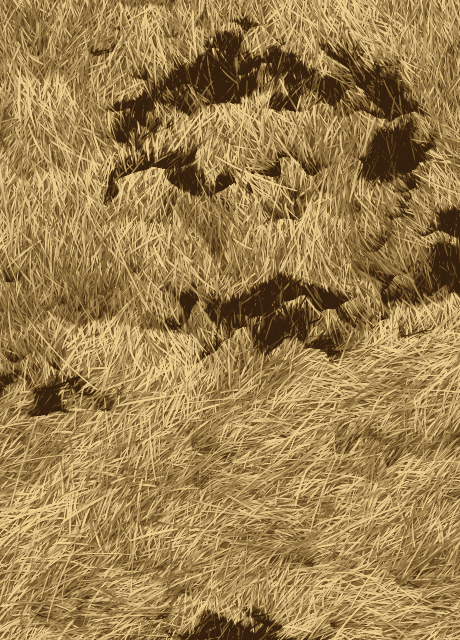
This texture is drawn by a WebGL 1 fragment shader. Its source:

```glsl
precision highp float;
// A sunlit haystack: drooping tufts of straw above a slanted, swept mound.
// Many layers of thin strands are scattered on jittered grids, steered by
// layered sines, and shaded by cellular tufts and ragged dark hollows.
uniform vec2 u_resolution;

const int LAYERS = 31;
const int LONG_FROM = 27; // last layers hold sparse long stalks

vec4 hash4(vec2 p, float seed) {
  vec4 q = fract(vec4(p.xyx, p.y + seed) * vec4(.1031, .1030, .0973, .1099) + seed * .137);
  q += dot(q, q.wzxy + 33.33);
  return fract((q.xxyz + q.yzzw) * q.zywx);
}

// Smooth wandering value, roughly -1 to 1
float waves(vec2 p) {
  return .5 * sin(p.x + 1.7 * sin(p.y * .8 + 1.)) + .3 * sin(p.y * 1.6 - p.x * .9 + 2.)
       + .2 * sin(p.x * 2.7 + p.y * 2.1);
}

// 1 on the lower mound, 0 on the hanging wall
float moundMask(vec2 p) {
  float edge = .38 + .18 * p.x + .015 * sin(p.x * 17.);
  return smoothstep(-.035, .035, edge - p.y);
}

// Strand direction, counted from the horizontal
float flow(vec2 p) {
  float wall = 1.55 + .6 * waves(p * vec2(23., 17.)) + .3 * smoothstep(.4, .6, p.x);
  float mound = .75 + .65 * waves(p * vec2(14., 19.) + 4.) - .3 * p.x;
  return mix(wall, mound, moundMask(p));
}

// Cellular tufts: lit on their crowns, shaded underneath
float tuftLight(vec2 p, float scale) {
  vec2 g = p * scale, cell = floor(g);
  float nearest = 9., light = 0.;
  for (int j = -1; j <= 1; j++)
  for (int i = -1; i <= 1; i++) {
    vec2 id = cell + vec2(float(i), float(j));
    vec4 r = hash4(id, 3.);
    vec2 d = g - id - r.xy;
    float dist = dot(d, d);
    float closer = smoothstep(-.15, .15, nearest - dist);
    light = mix(light, d.y * .6 + (r.z - .5) * .8, closer);
    nearest = min(nearest, dist);
  }
  return light;
}

float hollow(vec2 p, vec2 centre, vec2 radius) {
  vec2 d = (p - centre) / radius;
  return exp(-dot(d, d));
}

// Depth of the shadowed gaps between bundles, broken up by raggedness
float hollows(vec2 p, float ragged) {
  p += .03 * vec2(waves(p * 37.), waves(p.yx * 41. + 2.));
  float s = hollow(p, vec2(.41, .885), vec2(.19, .06));
  s += .8 * hollow(p, vec2(.22, .77), vec2(.08, .07));
  s += .6 * hollow(p, vec2(.38, .71), vec2(.15, .045));
  s += .9 * hollow(p, vec2(.43, .51), vec2(.18, .05));
  s += 1.2 * hollow(p, vec2(.71, .59), vec2(.045, .065));
  s += .9 * hollow(p, vec2(.62, .77), vec2(.04, .09));
  s += .7 * hollow(p, vec2(.09, .40), vec2(.08, .035));
  s += .9 * hollow(p, vec2(.36, .0), vec2(.17, .04));
  return smoothstep(.12, .95, s - ragged * .6);
}

// Returns coverage, contact shadow and position along one slightly bent strand
vec3 strand(vec2 d, float angle, float halfLen, float width, float bend, float px) {
  float c = cos(angle), s = sin(angle);
  vec2 q = vec2(c * d.x + s * d.y, c * d.y - s * d.x);
  float t = q.x / halfLen;
  float across = q.y + bend * halfLen * (t * t - .3);
  float ends = clamp((halfLen - abs(q.x)) / px, 0., 1.);
  float w = width * (1. - .3 * t * t);
  float cover = ends * clamp((w - abs(across)) / px + .5, 0., 1.) * min(1., 2.4 * w / px);
  float shadow = ends * smoothstep(width * 3.5, width, abs(across + width));
  return vec3(cover, shadow, t);
}

vec3 strawColor(float v) {
  float k = clamp(v, 0., 1.) * 5.;
  vec3 c = mix(vec3(.21, .13, .05), vec3(.37, .26, .12), clamp(k, 0., 1.));
  c = mix(c, vec3(.49, .38, .19), clamp(k - 1., 0., 1.));
  c = mix(c, vec3(.61, .49, .29), clamp(k - 2., 0., 1.));
  c = mix(c, vec3(.72, .60, .38), clamp(k - 3., 0., 1.));
  c = mix(c, vec3(.84, .73, .50), clamp(k - 4., 0., 1.));
  return c * (1. + .3 * clamp(v - 1., 0., .4) + .8 * clamp(v, -.6, 0.));
}

void main() {
  float px = 1. / u_resolution.y;
  vec2 p = gl_FragCoord.xy * px;
  vec2 bent = p + .012 * vec2(waves(p * 60.), waves(p.yx * 53.));
  float mound = moundMask(p), clump = tuftLight(bent, 8.), wisp = tuftLight(bent, 23.);
  float dark = hollows(p, wisp + .5 * clump);
  float light = .97 + .1 * mound + mix(.6, .36, mound) * clump + .3 * wisp;
  float tone = .35 * light * (1. - dark) - .1 * dark;

  for (int l = 0; l < LAYERS; l++) {
    float layer = float(l);
    bool isLong = l >= LONG_FROM;
    float size = isLong ? .09 : mix(.026, .05, fract(layer * .618));
    vec2 g = p / size + layer * vec2(.37, .71);
    for (int j = -1; j <= 1; j++)
    for (int i = -1; i <= 1; i++) {
      vec2 id = floor(g) + vec2(float(i), float(j));
      vec4 r = hash4(id + 50., layer + 1.), r2 = hash4(id + 90., layer + 41.);
      if (isLong && r2.w > .5) continue;
      vec2 d = (g - id - r.xy) * size;
      float angle = flow(p - d) + (r.z + r2.x - 1.) * 1.05;
      vec3 s = strand(d, angle, size * mix(.4, .93, r2.y), mix(.0007, .0016, r2.z * r2.z),
                      (r.w - .5) * .16, px);
      // Each straw reaches a different way into the hollows
      float depth = smoothstep(r2.x * .6, r2.x * .6 + .4, dark) * (r2.w > .8 ? .5 : .95);
      float glint = .1 * sin(s.z * 5. + r.x * 40.);
      float straw = (.45 + .98 * r.w + glint) * light * (1. - depth) - .08 * depth;
      tone = mix(tone * (1. - .16 * s.y), straw, s.x);
    }
  }
  gl_FragColor = vec4(strawColor(tone), 1.);
}
```
